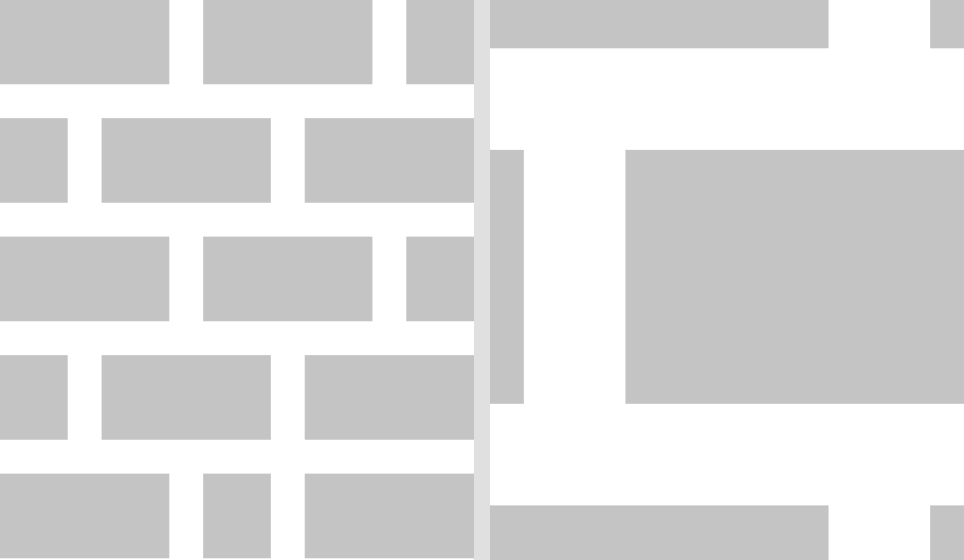
Left: the whole. Right: its middle third, enlarged.
Write a Shadertoy shader that draws this pattern.

```glsl
// Flat grey brick wall in running bond with white joints and one cut brick in the bottom course.

const float UNITS_ACROSS = 14.0;            // canvas width in joint widths
const vec2  BRICK = vec2(5.0, 2.5);         // brick size in joint widths
const vec2  PITCH = BRICK + 1.0;            // brick plus one joint
const float TOP_CROP = 0.011;               // sliver hidden above the top course
const float CUT_COURSE = 4.0;               // course holding the cut brick
const float CUT_X = 8.0;                    // right end of the cut brick
const vec3  BRICK_COLOR = vec3(0.769);
const vec3  JOINT_COLOR = vec3(1.0);

// Signed distance to bars of the given length, repeated every pitch from zero.
float repeatedBar(float x, float size, float pitch) {
    float centered = mod(x - 0.5 * size + 0.5 * pitch, pitch) - 0.5 * pitch;
    return abs(centered) - 0.5 * size;
}

// Signed distance along a course; the cut course switches bond after the cut.
float courseDistance(float x, float course) {
    float stagger = 0.5 * PITCH.x * mod(course, 2.0);
    float bars = repeatedBar(x - stagger, BRICK.x, PITCH.x);
    if (course != CUT_COURSE) return bars;
    float shifted = repeatedBar(x - 0.5 * PITCH.x, BRICK.x, PITCH.x);
    return x < CUT_X + 0.5 ? max(bars, x - CUT_X) : shifted;
}

void mainImage(out vec4 fragColor, in vec2 fragCoord) {
    // Joint-width units, measured from the top left corner
    float pixel = UNITS_ACROSS / iResolution.x;
    vec2 p = vec2(fragCoord.x, iResolution.y - fragCoord.y) * pixel;
    p.y += TOP_CROP;

    // Courses change in the middle of each horizontal joint
    float course = floor((p.y + 0.5) / PITCH.y);
    vec2 d = vec2(courseDistance(p.x, course), repeatedBar(p.y, BRICK.y, PITCH.y));

    // Pixel coverage of the rectangle
    vec2 coverage = clamp(0.5 - d / pixel, 0.0, 1.0);
    fragColor = vec4(mix(JOINT_COLOR, BRICK_COLOR, coverage.x * coverage.y), 1.0);
}
```
